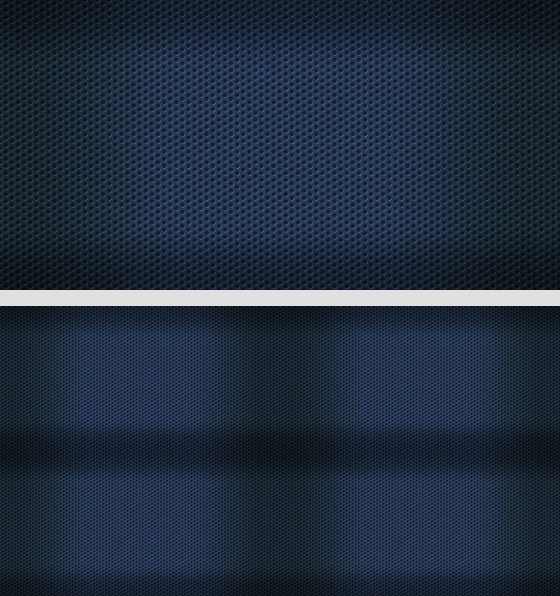
Top: one tile. Bottom: repeated 2 by 2.
Reproduce this pattern procedurally as a Shadertoy shader.

```glsl
float hash(vec2 p) {
    return fract(sin(dot(p, vec2(12.9898, 78.233))) * 43758.5453);
}

// Offset from the nearest hole centre (xy) and wrapped hole id (zw)
vec4 nearestHole(vec2 uv, vec2 repeats, vec2 cellSize) {
    vec2 p = uv * repeats;
    vec2 a = (fract(p) - 0.5) * cellSize;
    vec2 b = (fract(p + 0.5) - 0.5) * cellSize;
    vec2 idA = mod(floor(p), repeats);
    vec2 idB = mod(floor(p + 0.5), repeats) + 0.5;
    return dot(a, a) < dot(b, b) ? vec4(a, idA) : vec4(b, idB);
}

// Blue sheet, fading to teal at the sides and dark at top and bottom
vec3 sheetColor(vec2 uv) {
    vec2 centre = 0.5 - 0.5 * cos(6.28319 * uv);
    vec3 color = mix(vec3(0.105, 0.165, 0.215), vec3(0.155, 0.225, 0.345),
                     smoothstep(0.0, 0.75, centre.x));
    float light = mix(0.56, 1.0, smoothstep(-0.08, 0.42, centre.y));
    return color * light * mix(0.92, 1.0, smoothstep(0.0, 0.2, centre.x));
}

void mainImage(out vec4 fragColor, in vec2 fragCoord) {
    vec2 uv = fragCoord / iResolution.xy;
    vec2 repeats = vec2(46.0, 41.0);
    vec2 cellSize = vec2(iResolution.x / iResolution.y * repeats.y / repeats.x, 1.0);
    float aa = 0.6 * repeats.y / iResolution.y;

    vec4 hole = nearestHole(uv, repeats, cellSize);
    float dist = length(hole.xy);
    float facing = dot(hole.xy / max(dist, 0.001), vec2(0.6, -0.8));

    vec3 sheet = sheetColor(uv);
    sheet *= 0.97 + 0.06 * hash(hole.zw);

    // Recessed hole, deepest in shadow at the upper left
    float inside = 1.0 - smoothstep(-aa, aa, dist - 0.29);
    float depth = 0.56 + 0.6 * dot(hole.xy, vec2(0.6, -0.8));
    vec3 color = mix(sheet, sheet * depth, inside);

    // Lit lower-right rim and shaded upper-left rim
    float rim = 1.0 - smoothstep(0.02, 0.02 + 1.3 * aa, abs(dist - 0.32));
    color += (sheet * 0.3 + vec3(0.075, 0.085, 0.085)) * rim * smoothstep(0.15, 0.95, facing);
    color *= 1.0 - 0.16 * rim * smoothstep(0.1, 0.9, -facing);

    fragColor = vec4(color, 1.0);
}
```
